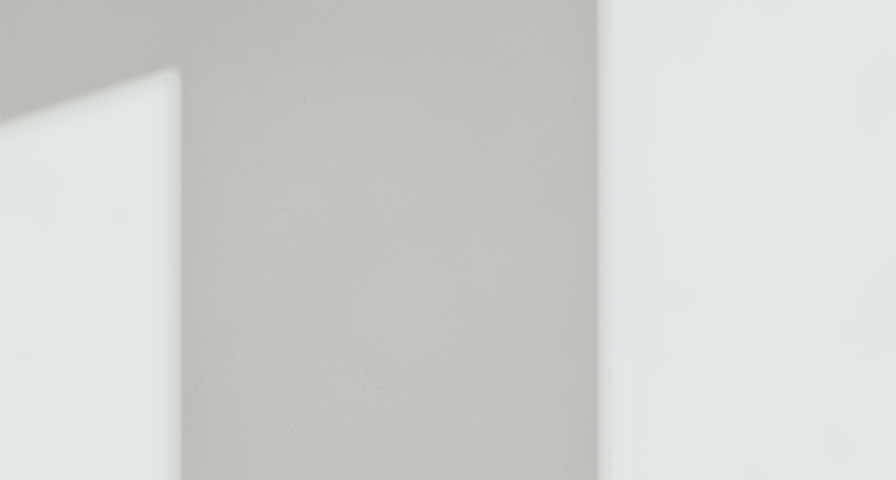
Give the GLSL for this background, as a Shadertoy shader.

```glsl
// Soft window light on a plaster wall: two pale panels around a grey shadow.
// Signed distances shape the panels, a two-part ramp makes their penumbra,
// and layered sines with cellular noise add mottling, grain and specks.

const float ASPECT = 1.8686;      // layout width, in units of canvas height
const vec3 SHADOW_WARM = vec3(0.722, 0.712, 0.695);
const vec3 SHADOW_COOL = vec3(0.762, 0.767, 0.747);
const vec3 LIGHT = vec3(0.882, 0.905, 0.890);
const vec3 LIGHT_BLUE = vec3(0.880, 0.900, 0.908);

vec2 hash2(vec2 cell) {
    vec3 q = fract(cell.xyx * vec3(0.1031, 0.1030, 0.0973));
    q += dot(q, q.yzx + 33.33);
    return fract((q.xx + q.yz) * q.zy);
}

// Returns distance to the nearest scattered point, and that point's random id.
vec2 cellular(vec2 p) {
    vec2 base = floor(p);
    vec2 nearest = vec2(8.0, 0.0);
    for (int j = -1; j <= 1; j++) {
        for (int i = -1; i <= 1; i++) {
            vec2 cell = base + vec2(i, j);
            vec2 seed = hash2(cell);
            float d = length(cell + seed - p);
            if (d < nearest.x) nearest = vec2(d, hash2(cell + 71.0).x);
        }
    }
    return nearest;
}

// Broad cloudy variation, about -1 to 1.
float mottling(vec2 p) {
    float sum = 0.0;
    float amplitude = 0.5;
    for (int i = 0; i < 5; i++) {
        sum += amplitude * sin(p.x + 1.7 * sin(p.y * 0.8)) * sin(p.y + 1.3 * sin(p.x * 0.7));
        p = mat2(1.44, 1.08, -1.08, 1.44) * p + 2.3;
        amplitude *= 0.62;
    }
    return sum;
}

float smoothMin(float a, float b, float radius) {
    float h = max(radius - abs(a - b), 0.0) / radius;
    return min(a, b) - 0.25 * radius * h * h;
}

// A quick rise at the edge, then a slow glow into the panel.
float penumbra(float inside, float edge, float glow) {
    float rise = smoothstep(-edge, edge, inside);
    float fade = smoothstep(-edge, glow, inside);
    return mix(rise, fade, 0.45);
}

void mainImage(out vec4 fragColor, in vec2 fragCoord) {
    vec2 p = fragCoord / iResolution.xy * vec2(ASPECT, 1.0);

    // Panel distances, positive inside
    float leftSide = 0.378 - p.x;
    float slope = (0.742 + 0.326 * p.x - p.y) / 1.052;
    float leftInside = smoothMin(leftSide, slope, 0.035);
    float rightInside = p.x - 1.247;

    // The slanted edge is softer than the upright ones
    float slantShare = smoothstep(-0.02, 0.03, leftSide - slope);
    float edge = mix(0.007, 0.014, slantShare);
    float leftLight = penumbra(leftInside, edge, 0.052);
    float rightLight = penumbra(rightInside, 0.007, 0.045);

    // Shadowed plaster: warmer at the top left and beside the lit panels
    float warmth = 0.75 * smoothstep(0.65, 1.1, p.y) * smoothstep(1.3, 0.1, p.x);
    warmth += 0.30 * smoothstep(0.55, 1.0, p.y) * smoothstep(0.2, 1.3, p.x);
    warmth += 0.50 * exp(-max(-leftInside, 0.0) * 14.0);
    warmth += 0.35 * exp(-max(-rightInside, 0.0) * 22.0);
    vec3 shadow = mix(SHADOW_COOL, SHADOW_WARM, clamp(warmth, 0.0, 1.0));
    shadow += 0.006 * mottling(p * 8.0);

    // Fine grain and sparse dark specks
    vec2 speck = cellular(p * 48.0);
    float dot1 = smoothstep(0.16, 0.04, speck.x) * step(0.86, speck.y);
    shadow += 0.012 * (cellular(p * 150.0).x - 0.45);
    shadow -= 0.030 * dot1;

    // Lit wall, with a bluish band inside the right panel
    float blueBand = exp(-pow((rightInside - 0.045) / 0.055, 2.0));
    vec3 lit = mix(LIGHT, LIGHT_BLUE, 0.8 * blueBand);
    lit += 0.0025 * mottling(p * 6.0 + 4.0);

    vec3 color = mix(shadow, lit, max(leftLight, rightLight));
    fragColor = vec4(color, 1.0);
}
```
